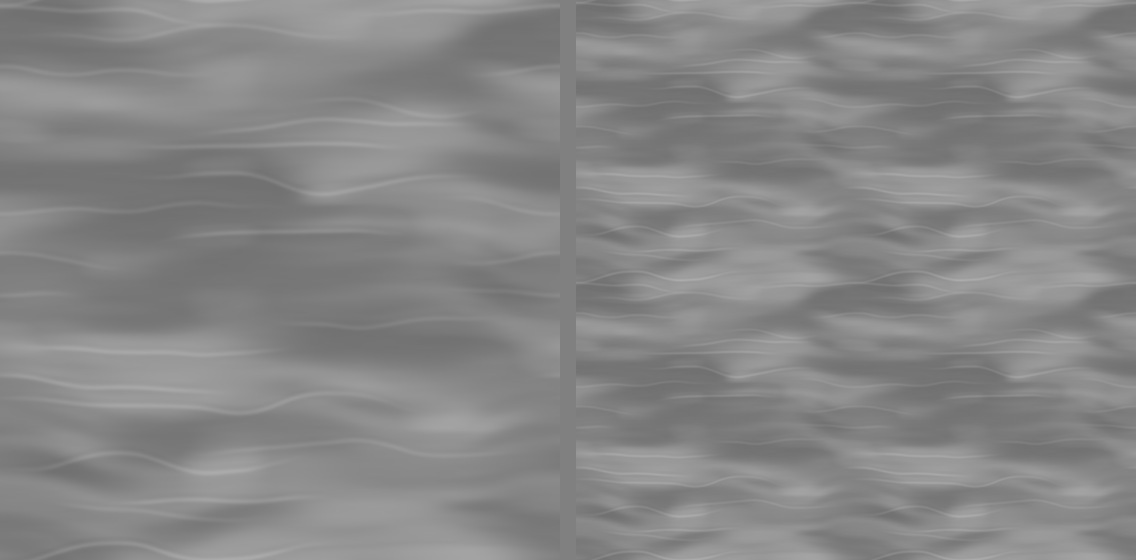
Left, the tile; right, the same tile 2 across and 2 down.
Write a WebGL 2 fragment shader that draws this texture.

```glsl
#version 300 es
precision highp float;

uniform vec2 u_resolution;
out vec4 fragColor;

const int RIDGE_COUNT = 20;

float hash(vec2 cell, float seed) {
    vec3 p = fract(vec3(cell.xyx + seed * 7.31) * vec3(0.1031, 0.1030, 0.0973));
    p += dot(p, p.yzx + 33.33);
    return fract((p.x + p.y) * p.z);
}

// Value noise on the unit square, wrapping after a whole number of cells
float tileNoise(vec2 uv, vec2 cells, float seed) {
    vec2 p = uv * cells;
    vec2 i = floor(p);
    vec2 f = p - i;
    f = f * f * f * (f * (f * 6.0 - 15.0) + 10.0);
    vec2 a = mod(i, cells);
    vec2 b = mod(i + 1.0, cells);
    float low = mix(hash(a, seed), hash(vec2(b.x, a.y), seed), f.x);
    float high = mix(hash(vec2(a.x, b.y), seed), hash(b, seed), f.x);
    return mix(low, high, f.y);
}

// Shortest signed distance on a wrapping axis
float wrapDistance(float d) {
    return fract(d + 0.5) - 0.5;
}

// Broad soft bands, gently bent
float bands(vec2 uv) {
    vec2 bend = vec2(tileNoise(uv, vec2(3.0, 9.0), 1.0),
                     tileNoise(uv, vec2(4.0, 4.0), 2.0)) - 0.5;
    vec2 p = uv + bend * vec2(0.22, 0.07);
    float n = 0.60 * tileNoise(p, vec2(3.0, 13.0), 3.0);
    n += 0.28 * tileNoise(p + vec2(0.13, 0.02), vec2(4.0, 22.0), 4.0);
    n += 0.12 * tileNoise(p, vec2(7.0, 37.0), 5.0);
    return n;
}

// One wave crest: bright thin line, lighter above and darker below
float ridge(vec2 uv, float id) {
    float center = hash(vec2(id, 1.0), 6.0);
    float halfLength = mix(0.16, 0.44, hash(vec2(id, 2.0), 6.0));
    float height = (id + 0.8 * hash(vec2(id, 3.0), 6.0)) / float(RIDGE_COUNT);
    float strength = mix(0.55, 1.1, hash(vec2(id, 4.0), 6.0));

    float sway = tileNoise(vec2(uv.x, 0.0), vec2(5.0, 1.0), 10.0 + id) - 0.5;
    float ripple = tileNoise(vec2(uv.x, 0.0), vec2(9.0, 1.0), 40.0 + id) - 0.5;
    float d = wrapDistance(uv.y - height - 0.042 * sway - 0.012 * ripple);

    float along = abs(wrapDistance(uv.x - center));
    float fade = 1.0 - smoothstep(halfLength * 0.45, halfLength, along);

    float above = smoothstep(-0.006, 0.004, d);
    float crest = exp(-pow(d / 0.0045, 2.0));
    float groove = exp(-pow((d - 0.009) / 0.005, 2.0));
    float glow = above * exp(-max(d, 0.0) / 0.028);
    float shade = (1.0 - above) * exp(min(d, 0.0) / 0.024);
    return strength * fade * (0.042 * crest - 0.016 * groove + 0.022 * glow - 0.026 * shade);
}

void main() {
    vec2 uv = gl_FragCoord.xy / u_resolution;

    float tone = 0.454 + 0.155 * smoothstep(0.30, 0.88, bands(uv));

    // Rare bright patches
    float patchNoise = tileNoise(uv + vec2(0.0, 0.01 * sin(6.2831853 * uv.x)), vec2(5.0, 17.0), 7.0);
    tone += 0.045 * smoothstep(0.72, 1.0, patchNoise);

    // Crests
    float relief = 0.0;
    for (int i = 0; i < RIDGE_COUNT; i++) {
        relief += ridge(uv, float(i));
    }
    tone += relief;

    // Faint brushed streaks
    float streaks = tileNoise(uv, vec2(9.0, 90.0), 8.0) + 0.5 * tileNoise(uv, vec2(30.0, 190.0), 9.0);
    tone += 0.008 * (streaks - 0.75);

    // Soft floor keeps the troughs even
    tone = mix(max(tone, 0.445), tone, 0.35);
    fragColor = vec4(vec3(tone), 1.0);
}
```
